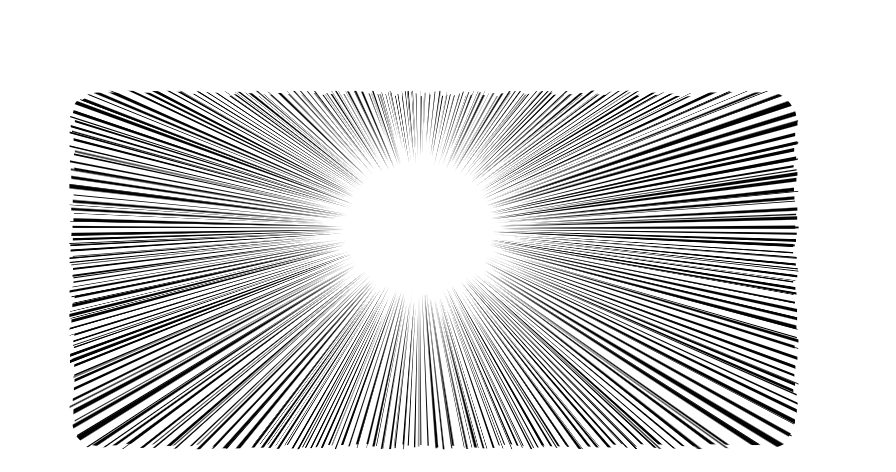
A Shadertoy shader for this background:

```glsl
// Black speed lines bursting from a white oval inside a ragged rounded panel.

float hash(float n) {
    return fract(sin(n * 12.989) * 43758.5);
}

float roundedBox(vec2 p, vec2 halfSize, float radius) {
    vec2 q = abs(p) - halfSize + radius;
    return length(max(q, 0.0)) + min(max(q.x, q.y), 0.0) - radius;
}

// Share of a pixel covered by a stroke, also right for strokes thinner than it.
float strokeCoverage(float dist, float halfWidth, float pixel) {
    float inside = min(dist + 0.5 * pixel, halfWidth) - max(dist - 0.5 * pixel, -halfWidth);
    return clamp(inside / pixel, 0.0, 1.0);
}

// One ring of tapered rays; count must be even so that the ring closes.
float rayLayer(vec2 uv, float count, float weight, float seed, float pixel) {
    vec2 p = uv - vec2(0.889, 0.516);

    // Stretched angle: rays pack closer towards the left and right
    vec2 q = p * vec2(1.0, 1.25);
    float angle = atan(q.y, q.x);
    float angleSlope = 1.25 * length(p) / max(dot(q, q), 0.0001);
    float warp = 0.9 * sin(angle * 7.0 + seed) + 0.5 * sin(angle * 17.0 + 2.0 * seed);
    float slot = angle * count / 6.2831853 + warp;
    float id = mod(floor(slot), count) + seed * 31.0;
    float offset = fract(slot) - 0.5 - 0.36 * (hash(id) - 0.5);
    float dist = abs(offset) * 6.2831853 / (count * angleSlope);

    // Taper from an uneven oval rim to a broad outer end
    float rim = 1.0 + 0.55 * pow(hash(id + 7.3), 2.0);
    float reach = max(length(p / vec2(0.153, 0.136)) - rim, 0.0) * 0.145;
    float halfWidth = weight * mix(0.6, 1.4, hash(id + 3.7)) * 0.0042 * pow(reach, 0.8);

    // Each ray overshoots or stops short of the panel border
    float border = roundedBox(uv - vec2(0.9195, 0.428), vec2(0.7665, 0.374), 0.055);
    border += 0.012 * (hash(id + 11.9) - 0.5);
    float panel = clamp(0.5 - border / pixel, 0.0, 1.0);

    return panel * strokeCoverage(dist, halfWidth, pixel);
}

void mainImage(out vec4 fragColor, in vec2 fragCoord) {
    vec2 uv = fragCoord / iResolution.y;
    float pixel = 1.0 / iResolution.y;

    // Bold rays, then fine strokes that break up their rhythm
    float bold = rayLayer(uv, 250.0, 1.0, 1.0, pixel);
    float fine = rayLayer(uv, 174.0, 0.38, 2.0, pixel);
    float ink = 1.0 - (1.0 - bold) * (1.0 - fine);

    fragColor = vec4(mix(vec3(1.0), vec3(0.01), ink), 1.0);
}
```
